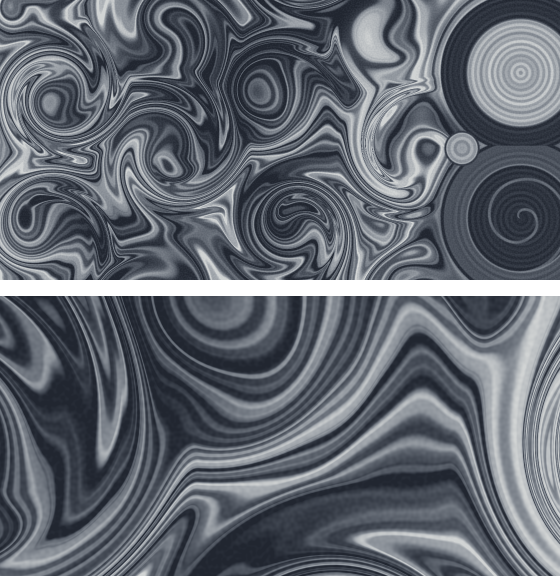
Top: the whole. Bottom: its middle third, enlarged.
Reproduce this background procedurally as a WebGL 1 fragment shader.

```glsl
precision highp float;
// Slate-grey marbled swirls with thin flowing bands and two ringed discs.
uniform vec2 u_resolution;

float hash(float n) {
  return fract(sin(n * 127.1 + 3.7) * 43758.5);
}

// Slope of a random direction at a lattice corner
float corner(vec2 cell, vec2 d) {
  float angle = 6.2832 * fract(sin(dot(cell, vec2(127.1, 311.7))) * 43758.5);
  return dot(vec2(cos(angle), sin(angle)), d);
}

// Gradient noise around 0.5
float noise(vec2 p) {
  vec2 i = floor(p), f = fract(p), e = vec2(1.0, 0.0);
  vec2 u = f * f * f * (f * (f * 6.0 - 15.0) + 10.0);
  return 0.5 + 0.75 * mix(
    mix(corner(i, f), corner(i + e, f - e), u.x),
    mix(corner(i + e.yx, f - e.yx), corner(i + 1.0, f - 1.0), u.x), u.y);
}

// Alternating dark and light level of a band
float level(float i) {
  return 0.5 * mod(i, 2.0) + 0.5 * hash(i);
}

// Random bands along one axis, flat with a quick change at the end
float bands(float x) {
  float i = floor(x);
  return mix(level(i), level(i + 1.0), smoothstep(0.45, 1.0, x - i));
}

// Solid inside the radius, with a soft edge
float disc(float d, float radius) {
  return 1.0 - smoothstep(radius - 0.003, radius + 0.003, d);
}

// Twists space around scattered vortices; z collects their height
vec3 swirl(vec2 p) {
  float height = 0.0;
  for (int i = 0; i < 22; i++) {
    float n = float(i);
    float col = floor(n / 3.0), row = mod(n, 3.0);
    vec2 jitter = vec2(hash(n + 11.0), hash(n + 47.0));
    vec2 center = vec2(0.17 + 0.42 * col, 0.2 + 0.5 * row - 0.27 * mod(col, 2.0))
                + 0.12 * (jitter - 0.5);
    float radius = 0.25 + 0.06 * hash(n + 5.0);
    if (i >= 12) {  // small eddies anywhere
      center = jitter * vec2(1.6, 1.0);
      radius = 0.08 + 0.05 * hash(n + 5.0);
    }
    vec2 d = p - center;
    float w = max(0.0, 1.0 - dot(d, d) / (radius * radius));
    w *= w;
    float angle = w * (2.2 + 2.0 * jitter.x) * (hash(n + 71.0) < 0.5 ? -1.0 : 1.0);
    float c = cos(angle), s = sin(angle);
    p = center + vec2(c * d.x - s * d.y, s * d.x + c * d.y);
    height += radius * w;
  }
  return vec3(p, height);
}

// Lightness from 0 to 1 at a point, in canvas heights
float tone(vec2 p) {
  float row = step(0.48, p.y);
  vec2 offset = p - vec2(1.86, 0.22 + 0.52 * row);
  float d = length(offset);

  // Flow lines that hug the discs
  vec3 q = swirl(p);
  float flow = 0.7 * noise(q.xy * 2.3 + 4.0) + 0.1 * noise(q.xy * 5.0 + 9.0) + q.z;
  flow = mix(1.4 * d, flow, smoothstep(0.26, 0.5, d));

  // Broad regions, medium bands and fine strands
  float region = noise(q.xy * 2.0 + 17.0) + 0.25 * cos(4.2 * p.x);
  float x = 0.32 * region + 0.28 * bands(flow * 14.0)
          + 0.25 * bands(flow * 36.0) + 0.15 * bands(flow * 72.0);
  float t = smoothstep(0.28, 0.89, x);

  // Thin pale contours
  float k = flow * 12.0;
  float line = 1.0 - smoothstep(0.02, 0.08, abs(fract(k) - 0.5));
  t += 0.5 * line * hash(floor(k) + 31.0);

  // Ringed discs: pale core above, dark spiral core below
  float ring = bands(d * 100.0 + 40.0 * row);
  float turn = fract(d * 9.0 + atan(offset.y, offset.x) / 6.2832);
  float spiral = 1.0 - smoothstep(0.02, 0.07, abs(turn - 0.5));
  float rim = mix(0.18, 0.02, row) + 0.12 * ring;
  float core = mix(0.01 + 0.12 * ring + 0.3 * spiral,
                   0.52 + 0.33 * ring + 0.14 * bands(d * 45.0), row);
  float plate = mix(rim, core, disc(d, 0.19));
  plate += 0.25 * disc(abs(d - 0.192), 0.002);
  t = mix(t, 0.03, disc(d, 0.286));
  t = mix(t, plate, disc(d, 0.275));

  // Small pale bead between the discs
  float bead = length(p - vec2(1.65, 0.47));
  t = mix(t, 0.1, disc(bead, 0.063));
  t = mix(t, 0.45 + 0.45 * bands(bead * 90.0), disc(bead, 0.056));
  return t;
}

void main() {
  // Average nine samples for smooth edges
  float t = 0.0;
  for (int j = 0; j < 3; j++) {
    for (int i = 0; i < 3; i++) {
      vec2 shift = (vec2(float(i), float(j)) - 1.0) / 3.0;
      t += tone((gl_FragCoord.xy + shift) / u_resolution.y) / 9.0;
    }
  }

  // Paper grain and slate ramp
  t += 0.09 * (noise(gl_FragCoord.xy / u_resolution.y * 170.0) - 0.5);
  t = clamp(t, 0.0, 1.0);
  vec3 color = mix(vec3(0.13, 0.15, 0.19), vec3(0.82, 0.83, 0.83), t);
  color += vec3(0.0, 0.01, 0.025) * 4.0 * t * (1.0 - t);
  gl_FragColor = vec4(color, 1.0);
}
```
